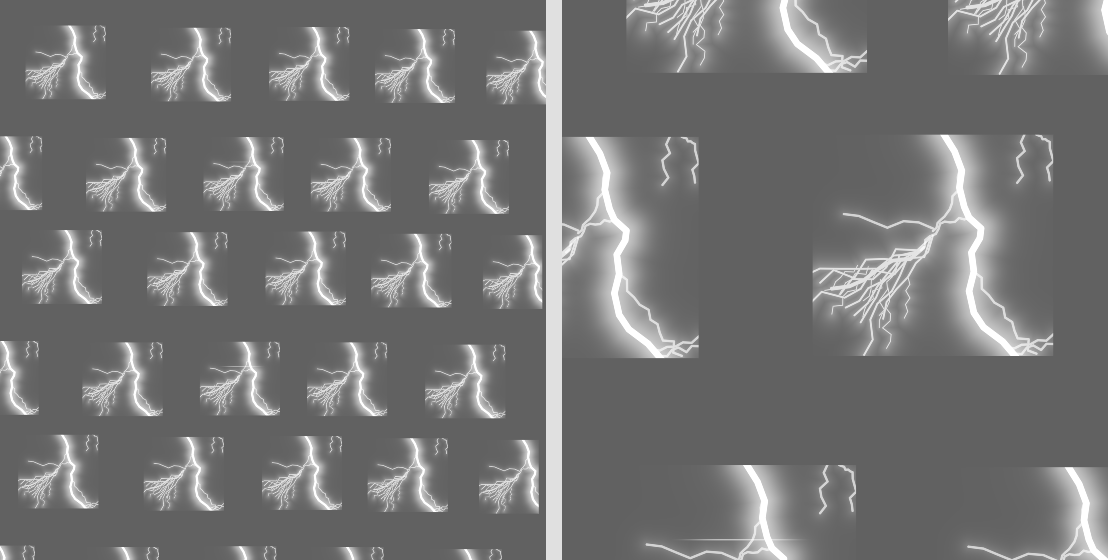
Left, the full canvas; right, a detail of the centre.
Give the GLSL for this pattern, as a Shadertoy shader.

```glsl
const float TILES_HIGH = 6.98;
const vec2 TILE_SIZE = vec2(1.0, 0.92);
const vec2 BLOCK_STEP = vec2(-0.0455, 2.55);
const float COLUMN_STEP = 1.4636;
const vec3 GREY = vec3(0.38);

// Placement drift of the five columns in each of two alternating rows
const vec2 DRIFT[10] = vec2[10](
    vec2(0.0), vec2(0.1, 0.027), vec2(0.11, 0.018), vec2(-0.036, 0.045), vec2(-0.109, 0.064),
    vec2(0.0), vec2(0.082, 0.018), vec2(0.082, 0.009), vec2(-0.045, 0.018), vec2(-0.036, 0.045));

// Bends of the main bolt, from top to bottom
const vec2 TRUNK[15] = vec2[15](
    vec2(0.54, -0.01), vec2(0.59, 0.07), vec2(0.62, 0.15), vec2(0.61, 0.22), vec2(0.63, 0.30),
    vec2(0.65, 0.345), vec2(0.70, 0.39), vec2(0.695, 0.43), vec2(0.66, 0.49), vec2(0.67, 0.57),
    vec2(0.65, 0.65), vec2(0.67, 0.74), vec2(0.71, 0.80), vec2(0.79, 0.86), vec2(0.85, 0.93));

// Start and end of each side branch
const vec4 BRANCHES[12] = vec4[12](
    vec4(0.61, 0.15, 0.57, 0.31), vec4(0.57, 0.31, 0.50, 0.40), vec4(0.65, 0.345, 0.53, 0.37),
    vec4(0.53, 0.37, 0.45, 0.48), vec4(0.50, 0.39, 0.13, 0.33), vec4(0.67, 0.57, 0.80, 0.76),
    vec4(0.80, 0.76, 0.93, 0.91), vec4(0.80, 0.88, 1.0, 0.83), vec4(0.84, 0.91, 1.0, 0.87),
    vec4(0.88, 0.0, 0.85, 0.20), vec4(0.93, 0.0, 0.985, 0.03), vec4(0.985, 0.03, 0.985, 0.19));

float hash(float n) {
    return fract(sin(n * 127.1) * 43758.5453);
}

float segment(vec2 p, vec2 a, vec2 b) {
    vec2 pa = p - a, ba = b - a;
    return length(pa - ba * clamp(dot(pa, ba) / dot(ba, ba), 0.0, 1.0));
}

// Distance to a broken line that strays sideways between its fixed ends
float jagged(vec2 p, vec2 a, vec2 b, float sway, float seed) {
    vec2 side = vec2(a.y - b.y, b.x - a.x) * sway;
    vec2 last = a;
    float d = 1e3;
    for (int i = 1; i <= 6; i++) {
        float offset = i < 6 ? hash(seed + float(i)) - 0.5 : 0.0;
        vec2 next = mix(a, b, float(i) / 6.0) + side * offset;
        d = min(d, segment(p, last, next));
        last = next;
    }
    return d;
}

float trunk(vec2 p) {
    float d = 1e3;
    for (int i = 0; i < 14; i++) d = min(d, segment(p, TRUNK[i], TRUNK[i + 1]));
    return d;
}

float branches(vec2 p) {
    float d = 1e3;
    for (int i = 0; i < 12; i++)
        d = min(d, jagged(p, BRANCHES[i].xy, BRANCHES[i].zw, 0.2, float(i) * 9.0 + 3.0));
    return d;
}

vec2 downLeft(float angle) {
    return vec2(-cos(angle), sin(angle));
}

// Rays spread to the lower left, each with one forked twig
float fan(vec2 p) {
    float d = jagged(p, vec2(0.46, 0.47), vec2(0.08, 0.64), 0.12, 5.0) - 0.004;
    for (int i = 0; i < 9; i++) {
        float seed = float(i) * 17.0 + 40.0;
        float angle = mix(0.2, 1.15, float(i) / 8.0);
        vec2 root = mix(vec2(0.50, 0.42), vec2(0.38, 0.53), hash(seed));
        vec2 tip = root + downLeft(angle) * mix(0.36, 0.5, hash(seed + 7.0));
        vec2 fork = mix(root, tip, 0.5);
        vec2 twig = fork + downLeft(angle + 0.45) * 0.17;
        d = min(d, jagged(p, root, tip, 0.17, seed));
        d = min(d, jagged(p, fork, twig, 0.25, seed + 8.0) + 0.002);
    }
    return d;
}

float stroke(float d, float halfWidth, float pixel) {
    return 1.0 - smoothstep(halfWidth - 0.5 * pixel, halfWidth + 0.5 * pixel, d);
}

float lightning(vec2 p, float pixel) {
    float t = trunk(p), b = branches(p), f = fan(p);
    float glow = 0.5 * exp(-t * t / 0.0072) + 0.15 * exp(-t / 0.12);
    float dark = 1.0 - glow;
    dark *= 1.0 - 0.22 * exp(-b / 0.03);
    dark *= 1.0 - 0.38 * exp(-max(f, 0.0) / 0.04);
    dark *= 1.0 - 0.65 * stroke(b, 0.005, pixel);
    dark *= 1.0 - 0.7 * stroke(f, 0.004, pixel);
    dark *= 1.0 - stroke(t, 0.014, pixel);
    return 1.0 - dark;
}

// Faint level streak across the fork
float flare(vec2 p, float pixel) {
    return 0.55 * stroke(abs(p.y - 0.31), 0.003, pixel) * (1.0 - smoothstep(0.08, 0.3, abs(p.x - 0.52)));
}

void mainImage(out vec4 fragColor, in vec2 fragCoord) {
    float pixel = TILES_HIGH / iResolution.y;
    vec2 p = vec2(fragCoord.x, iResolution.y - fragCoord.y) * pixel;
    float light = 0.0;

    // Three blocks of two staggered rows, each block sliding a little left
    for (int n = 0; n < 30; n++) {
        int block = n / 10, slot = n % 10, row = slot / 5, column = slot % 5;
        vec2 start = row == 0 ? vec2(0.318) : vec2(-0.473, 1.70);
        vec2 shift = BLOCK_STEP * float(block);
        vec2 local = p - start - shift - DRIFT[slot] - vec2(COLUMN_STEP * float(column), 0.0);
        vec2 outside = abs(local - 0.5 * TILE_SIZE) - 0.5 * TILE_SIZE;
        float edge = max(outside.x, outside.y);
        edge = max(edge, p.x - shift.x - iResolution.x * pixel);
        if (edge > pixel) continue;
        float bolt = lightning(local, pixel);
        if (row == 1 && column == 2) bolt = mix(bolt, 1.0, flare(local, pixel));
        light = max(light, bolt * stroke(edge, 0.0, pixel));
    }
    fragColor = vec4(mix(GREY, vec3(1.0), light), 1.0);
}
```
